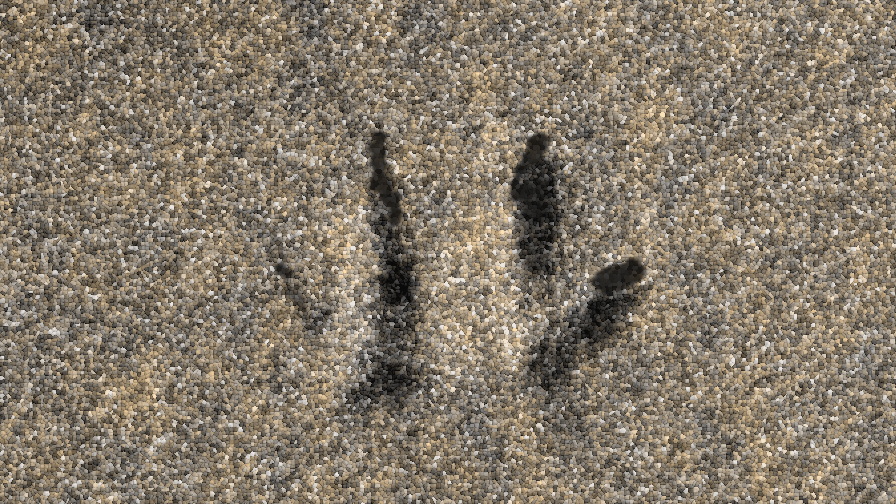
A WebGL 1 fragment shader for this texture:

```glsl
precision highp float;
// Coarse sand with a shallow four-toed track pressed into it.
// Soft strokes shape the hollows and lit walls, gradient noise ripples the
// surface, and jittered cells give each grain its own tint and shading.
uniform vec2 u_resolution;

vec2 hash2(vec2 p) {
  vec3 q = fract(vec3(p.xyx) * vec3(0.1031, 0.1030, 0.0973));
  q += dot(q, q.yzx + 33.33);
  return fract((q.xx + q.yz) * q.zy);
}

float gradDot(vec2 cell, vec2 offset) {
  return dot(hash2(cell) * 2.0 - 1.0, offset);
}

float gradientNoise(vec2 p) {
  vec2 i = floor(p), f = fract(p);
  vec2 w = f * f * f * (f * (f * 6.0 - 15.0) + 10.0);
  vec2 e = vec2(1.0, 0.0);
  float low = mix(gradDot(i, f), gradDot(i + e, f - e), w.x);
  float high = mix(gradDot(i + e.yx, f - e.yx), gradDot(i + 1.0, f - 1.0), w.x);
  return mix(low, high, w.y);
}

float fbm(vec2 p) {
  float sum = 0.0, amp = 1.0;
  for (int i = 0; i < 4; i++) {
    sum += amp * gradientNoise(p);
    p = mat2(1.6, 1.2, -1.2, 1.6) * p + 7.3;
    amp *= 0.6;
  }
  return sum;
}

// Thick line from a to b: one inside the inner radius, zero past the outer.
float stroke(vec2 p, vec2 a, vec2 b, float inner, float outer) {
  vec2 d = b - a;
  float t = clamp(dot(p - a, d) / dot(d, d), 0.0, 1.0);
  return 1.0 - smoothstep(inner, outer, length(p - a - d * t));
}

// Nearest grain: xy is its random tint, z its lit side, w the gap around it.
vec4 grains(vec2 p) {
  vec2 cell = floor(p), nearest = vec2(0.0), id = vec2(0.0);
  float d1 = 9.0, d2 = 9.0;
  for (int y = -1; y <= 1; y++) {
    for (int x = -1; x <= 1; x++) {
      vec2 c = cell + vec2(float(x), float(y));
      vec2 r = p - c - 0.1 - 0.8 * hash2(c);
      float d = length(r);
      if (d < d1) { d2 = d1; d1 = d; nearest = r; id = c; }
      else d2 = min(d2, d);
    }
  }
  return vec4(hash2(id + 71.0), dot(nearest, vec2(0.5, 0.8)),
              1.0 - smoothstep(0.0, 0.28, d2 - d1));
}

float trackShade(vec2 p) {
  float s = 0.0;
  // Long shaded sides of the two middle toes
  s += 0.26 * stroke(p, vec2(0.765, 0.61), vec2(0.790, 0.43), 0.008, 0.050);
  s += 0.20 * stroke(p, vec2(0.790, 0.43), vec2(0.775, 0.25), 0.010, 0.080);
  s += 0.12 * stroke(p, vec2(0.70, 0.20), vec2(0.80, 0.24), 0.010, 0.080);
  s += 0.08 * stroke(p, vec2(0.80, 0.22), vec2(0.81, 0.02), 0.005, 0.050);
  s += 0.25 * stroke(p, vec2(1.070, 0.65), vec2(1.060, 0.49), 0.015, 0.065);
  s += 0.10 * stroke(p, vec2(1.11, 0.62), vec2(1.07, 0.44), 0.010, 0.090);
  // Outer right toe running down into the pad
  s += 0.23 * stroke(p, vec2(1.235, 0.43), vec2(1.180, 0.35), 0.012, 0.065);
  s += 0.18 * stroke(p, vec2(1.19, 0.36), vec2(1.08, 0.27), 0.012, 0.085);
  s += 0.11 * stroke(p, vec2(1.10, 0.27), vec2(1.12, 0.13), 0.008, 0.075);
  s += 0.10 * stroke(p, vec2(0.57, 0.44), vec2(0.63, 0.36), 0.004, 0.045);
  return s;
}

float litWalls(vec2 p) {
  float s = 0.0;
  s += 0.13 * stroke(p, vec2(0.700, 0.56), vec2(0.705, 0.36), 0.010, 0.065);
  s += 0.11 * stroke(p, vec2(0.66, 0.26), vec2(0.715, 0.33), 0.008, 0.055);
  s += 0.13 * stroke(p, vec2(0.950, 0.68), vec2(1.000, 0.74), 0.006, 0.045);
  s += 0.15 * stroke(p, vec2(0.995, 0.58), vec2(1.015, 0.29), 0.008, 0.045);
  s += 0.13 * stroke(p, vec2(1.130, 0.39), vec2(1.230, 0.50), 0.004, 0.035);
  s += 0.10 * stroke(p, vec2(1.285, 0.59), vec2(1.280, 0.46), 0.005, 0.035);
  s += 0.08 * stroke(p, vec2(0.90, 0.55), vec2(0.91, 0.30), 0.010, 0.090);
  return s;
}

// Deep openings at the toe tips, with crumbs left standing in them
float holes(vec2 p) {
  float h = stroke(p, vec2(0.748, 0.725), vec2(0.754, 0.655), 0.008, 0.021);
  h = max(h, stroke(p, vec2(0.755, 0.645), vec2(0.778, 0.575), 0.012, 0.030));
  h = max(h, stroke(p, vec2(1.068, 0.715), vec2(1.030, 0.625), 0.013, 0.029));
  h = max(h, 0.8 * stroke(p, vec2(1.055, 0.65), vec2(1.065, 0.59), 0.015, 0.04));
  h = max(h, stroke(p, vec2(1.205, 0.445), vec2(1.255, 0.460), 0.017, 0.034));
  h = max(h, 0.9 * stroke(p, vec2(0.555, 0.467), vec2(0.570, 0.460), 0.005, 0.018));
  h = max(h, 0.6 * stroke(p, vec2(0.585, 0.42), vec2(0.595, 0.405), 0.004, 0.018));
  float crumbs = stroke(p, vec2(0.732, 0.600), vec2(0.752, 0.580), 0.015, 0.027);
  crumbs = max(crumbs, stroke(p, vec2(1.045, 0.645), vec2(1.06, 0.665), 0.006, 0.018));
  return h * (1.0 - 0.85 * crumbs);
}

void main() {
  vec2 p = gl_FragCoord.xy / u_resolution.y;
  vec2 rough = 0.016 * vec2(gradientNoise(p * 42.0), gradientNoise(p * 42.0 + 19.0));
  vec2 q = p + rough;
  float shade = trackShade(q), hole = holes(q);

  // Broad patches and the lit slopes of small lumps
  float patches = fbm(p * vec2(9.0, 7.0) + 3.0);
  float lumps = fbm(p * 27.0) - fbm(p * 27.0 + vec2(-0.20, 0.25));
  float tone = 0.50 + 0.025 * (p.x - 0.9) + 0.11 * patches + 0.16 * lumps;
  tone += litWalls(q) - shade;
  tone -= 0.05 * smoothstep(0.65, 1.0, p.y) * (1.0 - smoothstep(0.2, 1.1, p.x));

  // Individual grains over a finer scatter
  vec4 g = grains(p * 125.0 + rough * 30.0);
  float fine = gradientNoise(p * 210.0);
  float sparkle = smoothstep(0.90, 0.98, g.x);
  float grit = 0.38 * (g.x - 0.5) + 0.15 * g.z - 0.15 * g.w + 0.14 * fine;
  tone += (grit + 0.05 + 0.10 * sparkle) * (1.0 - 0.4 * smoothstep(0.1, 0.4, shade));
  tone = mix(tone, 0.07 + 0.10 * g.x, 0.92 * hole);
  tone = clamp(tone, 0.04, 0.92);

  // Ochre grains in the light, cool grey ones in the shade
  float warmth = 0.55 + 0.7 * (g.y - 0.5) + 0.5 * patches - 1.1 * shade - 0.5 * sparkle;
  vec3 tint = mix(vec3(1.00, 0.98, 0.96), vec3(1.10, 0.95, 0.73), clamp(warmth, 0.0, 1.0));
  gl_FragColor = vec4(tone * tint, 1.0);
}
```
